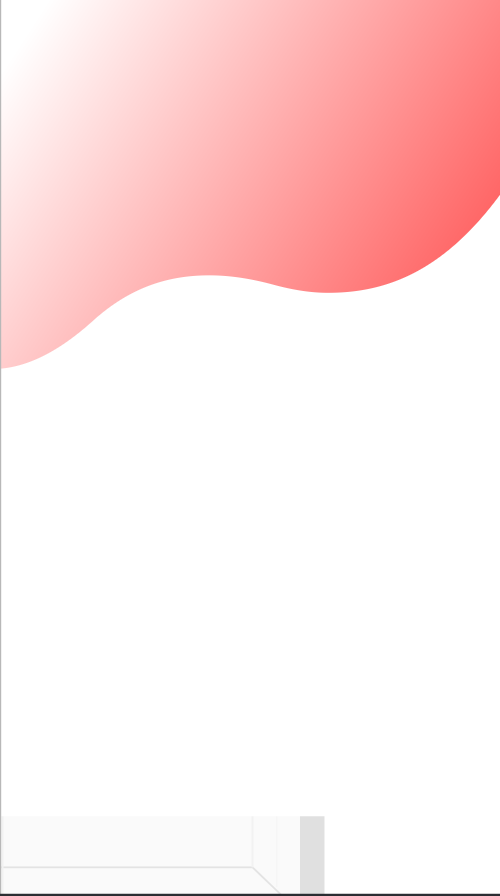
This background is drawn by a WebGL 1 fragment shader. Its source:

```glsl
precision highp float;

uniform vec2 u_resolution;

const vec3 WHITE = vec3(1.0);
const vec3 CORAL = vec3(1.0, 0.38, 0.38);
const vec3 PANEL = vec3(0.98);
const vec3 PANEL_SIDE = vec3(0.88);
const vec3 GROOVE = vec3(0.89);
const vec3 FAINT_GROOVE = vec3(0.95);
const vec3 LEFT_RULE = vec3(0.72);
const vec3 BASE_RULE = vec3(0.17, 0.18, 0.20);

// Cubic between two knots, each holding (x, depth, slope).
float hermite(float x, vec3 a, vec3 b) {
  float span = b.x - a.x;
  float t = (x - a.x) / span;
  float s = t * t * (3.0 - 2.0 * t);
  float bend = t * (1.0 - t) * (a.z * (1.0 - t) - b.z * t);
  return mix(a.y, b.y, s) + span * bend;
}

// Depth of the wave's lower edge, measured down from the top.
float waveDepth(float x) {
  vec3 leftEnd = vec3(0.0, 0.4115, -0.045);
  vec3 fall = vec3(0.186, 0.358, -0.504);
  vec3 crest = vec3(0.4186, 0.3073, 0.0);
  vec3 turn = vec3(0.5465, 0.3177, 0.151);
  vec3 trough = vec3(0.6558, 0.3268, 0.0);
  vec3 rightEnd = vec3(1.0, 0.2174, -0.756);
  if (x < fall.x) return hermite(x, leftEnd, fall);
  if (x < crest.x) return hermite(x, fall, crest);
  if (x < turn.x) return hermite(x, crest, turn);
  if (x < trough.x) return hermite(x, turn, trough);
  return hermite(x, trough, rightEnd);
}

// Antialiased coverage of an axis-aligned box.
float boxMask(vec2 p, vec2 lo, vec2 hi, vec2 pixel) {
  vec2 covered = min(p + 0.5 * pixel, hi) - max(p - 0.5 * pixel, lo);
  vec2 share = clamp(covered / pixel, 0.0, 1.0);
  return share.x * share.y;
}

// Antialiased line segment; distances use the canvas height as unit.
float lineMask(vec2 p, vec2 a, vec2 b, float width, float pixel) {
  vec2 along = b - a;
  float t = clamp(dot(p - a, along) / dot(along, along), 0.0, 1.0);
  float d = length(p - a - along * t);
  return clamp((0.5 * width - d) / pixel + 0.5, 0.0, 1.0);
}

// Diagonal fade from white to coral.
vec3 waveColor(vec2 p) {
  float amount = dot(p, vec2(0.516, 0.60)) - 0.05;
  return mix(WHITE, CORAL, clamp(amount / 0.62, 0.0, 1.0));
}

float waveMask(vec2 p, vec2 pixel) {
  float depth = waveDepth(p.x);
  float rise = (waveDepth(p.x + pixel.x) - depth) / pixel.y;
  float edge = (depth - p.y) / (pixel.y * sqrt(1.0 + rise * rise));
  return clamp(edge + 0.5, 0.0, 1.0);
}

// Pale framed panel with a darker side strip.
vec3 addPanel(vec3 color, vec2 p, vec2 pixel) {
  float top = 0.911;
  color = mix(color, PANEL, boxMask(p, vec2(0.0, top), vec2(0.60, 1.0), pixel));
  color = mix(color, PANEL_SIDE, boxMask(p, vec2(0.60, top), vec2(0.649, 1.0), pixel));

  // Thin grooves and the mitred corner
  vec2 corner = vec2(0.505, 0.968);
  vec2 stretch = vec2(u_resolution.x / u_resolution.y, 1.0);
  float groove = boxMask(p, vec2(0.0, corner.y - 0.001), corner + vec2(0.0, 0.001), pixel);
  float mitre = lineMask(p * stretch, corner * stretch, vec2(0.561, 0.998) * stretch, 0.002, pixel.y);
  color = mix(color, GROOVE, max(groove, mitre));
  float upright = boxMask(p, vec2(corner.x - 0.002, top), corner + vec2(0.002, 0.0), pixel);
  float inner = boxMask(p, vec2(0.003, top), vec2(0.007, 1.0), pixel);
  float outer = boxMask(p, vec2(0.552, top), vec2(0.555, 0.99), pixel);
  return mix(color, FAINT_GROOVE, max(upright, max(inner, 0.5 * outer)));
}

void main() {
  vec2 pixel = 1.0 / u_resolution;
  vec2 p = gl_FragCoord.xy * pixel;
  p.y = 1.0 - p.y;

  vec3 color = mix(WHITE, waveColor(p), waveMask(p, pixel));
  color = addPanel(color, p, pixel);

  // Border rules
  color = mix(color, LEFT_RULE, boxMask(p, vec2(0.0), vec2(0.0024, 1.0), pixel));
  color = mix(color, BASE_RULE, boxMask(p, vec2(0.0, 0.9975), vec2(1.0), pixel));
  gl_FragColor = vec4(color, 1.0);
}
```
